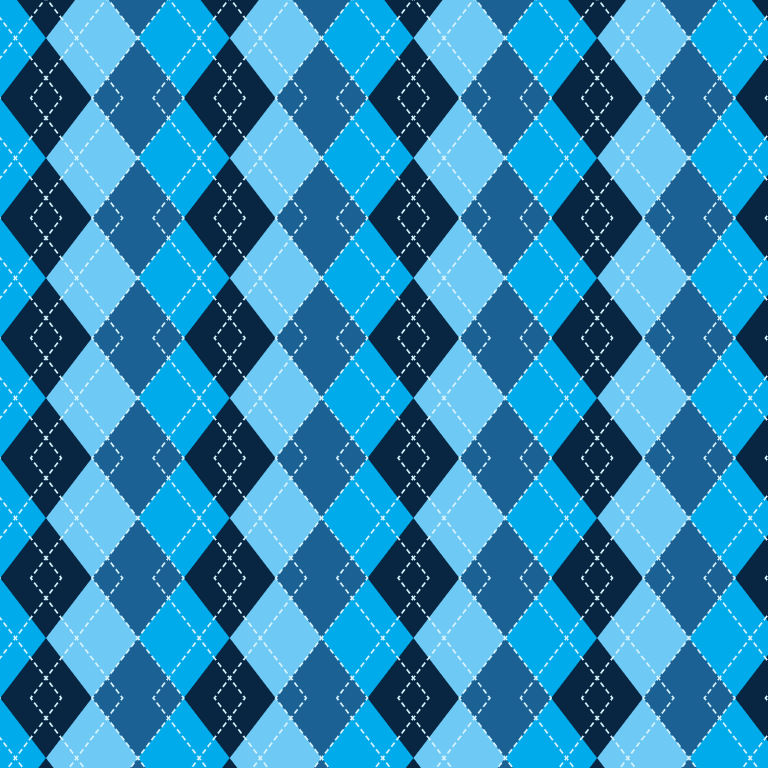
Write a WebGL 2 fragment shader that draws this pattern.

```glsl
#version 300 es
precision highp float;
// Argyle: four interlocking columns of diamonds in blues, overlaid with
// dashed diamond outlines whose columns overlap at 4/3 of the half width.
// Everything is measured in half diamonds, then scaled to canvas units.

uniform vec2 u_resolution;
out vec4 fragColor;

const vec2  HALF_SIZE     = vec2(0.0598, 0.078125); // half width, half height of a diamond
const vec2  ORIGIN        = vec2(0.0599, 0.0911);   // centre of the first navy diamond
const float COLUMNS       = 4.0;                    // columns in one repeat
const float STITCH_STEP   = 4.0 / 3.0;              // spacing of stitched columns
const float STITCH_WIDTH  = 0.0022;
const float DASHES        = 9.0;                    // dashes along one diamond edge
const float DASH_FILL     = 0.62;                   // drawn share of each dash period

const vec3 NAVY   = vec3(0.03, 0.15, 0.26);
const vec3 SKY    = vec3(0.43, 0.79, 0.96);
const vec3 DENIM  = vec3(0.11, 0.38, 0.58);
const vec3 AZURE  = vec3(0.00, 0.67, 0.92);
const vec3 THREAD = vec3(0.84, 0.95, 0.99);

// Wraps x into the range -period/2 to period/2.
float wrapCentred(float x, float period) {
    return mod(x + 0.5 * period, period) - 0.5 * period;
}

// Signed distance to the edge lines of a unit diamond, in canvas units.
float diamondDistance(vec2 q) {
    return (abs(q.x) + abs(q.y) - 1.0) * HALF_SIZE.x * HALF_SIZE.y / length(HALF_SIZE);
}

// Signed distance to the dashes on a diamond outline; a dash sits on each corner.
float stitchDistance(vec2 q) {
    float edgeLength = length(HALF_SIZE);
    vec2 fromTip = (abs(q) - vec2(1.0, 0.0)) * HALF_SIZE;
    float along = dot(fromTip, vec2(-HALF_SIZE.x, HALF_SIZE.y)) / edgeLength;
    float period = edgeLength / DASHES;
    float dashEnd = abs(wrapCentred(along, period)) - 0.5 * DASH_FILL * period;
    float side = abs(diamondDistance(q)) - 0.5 * STITCH_WIDTH;
    return max(side, dashEnd);
}

// Edge coverage over one pixel.
float coverage(float distance, float pixel) {
    return clamp(0.5 - distance / pixel, 0.0, 1.0);
}

void main() {
    float pixel = 1.0 / u_resolution.y;
    vec2 cell = (gl_FragCoord.xy * pixel - ORIGIN) / HALF_SIZE;

    // Filled diamonds; odd columns are shifted by half a repeat
    vec3 palette[4] = vec3[4](NAVY, SKY, DENIM, AZURE);
    vec3 color = vec3(0.0);
    float total = 0.0;
    for (int i = 0; i < 4; i++) {
        float column = float(i);
        vec2 q = vec2(wrapCentred(cell.x - column, COLUMNS),
                      wrapCentred(cell.y - mod(column, 2.0), 2.0));
        float weight = coverage(diamondDistance(q), pixel);
        color += palette[i] * weight;
        total += weight;
    }
    color /= max(total, 0.001);

    // Stitched outlines; neighbouring columns overlap
    vec2 stitch = vec2(wrapCentred(cell.x - 0.5 * STITCH_STEP, STITCH_STEP),
                       wrapCentred(cell.y, 2.0));
    float thread = 0.0;
    for (int i = -1; i <= 1; i++) {
        vec2 q = stitch + vec2(float(i) * STITCH_STEP, 0.0);
        thread = max(thread, coverage(stitchDistance(q), pixel));
    }
    fragColor = vec4(mix(color, THREAD, thread), 1.0);
}
```
